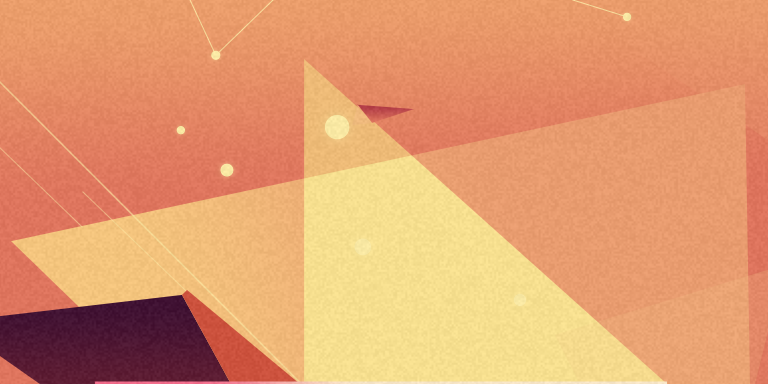
This background is drawn by a Shadertoy shader. Its source:

```glsl
// Warm abstract poster: translucent paper-like polygons over a sunset gradient,
// with thin drawn lines, glowing dots and a soft film grain.
// Shapes are convex distance functions in units of the canvas height.

const vec3 SKY_HIGH   = vec3(0.92, 0.62, 0.42);
const vec3 SKY_LOW    = vec3(0.87, 0.455, 0.365);
const vec3 PANEL_GOLD = vec3(0.955, 0.77, 0.49);
const vec3 PANEL_CORAL = vec3(0.91, 0.61, 0.435);
const vec3 PEACH      = vec3(0.94, 0.72, 0.50);
const vec3 BEAM_AMBER = vec3(0.93, 0.73, 0.465);
const vec3 BEAM_CREAM = vec3(0.965, 0.875, 0.56);
const vec3 PLUM       = vec3(0.25, 0.07, 0.20);
const vec3 WINE       = vec3(0.37, 0.115, 0.20);
const vec3 BRICK      = vec3(0.80, 0.32, 0.24);
const vec3 CRIMSON    = vec3(0.70, 0.24, 0.28);
const vec3 GLOW       = vec3(0.975, 0.91, 0.64);
const vec3 STRIP_PINK = vec3(0.94, 0.42, 0.54);
const vec3 STRIP_CREAM = vec3(0.97, 0.90, 0.78);
const float LINE_HALF_WIDTH = 0.0013;
const float GRAIN_CELLS  = 190.0;
const float GRAIN_AMOUNT = 0.055;
const int DOT_COUNT = 7;
// Centre and radius of each dot
const vec3 DOTS[DOT_COUNT] = vec3[](
    vec3(0.562, 0.856, 0.012), vec3(0.471, 0.661, 0.011),
    vec3(0.591, 0.557, 0.017), vec3(0.878, 0.669, 0.032),
    vec3(0.945, 0.357, 0.022), vec3(1.354, 0.219, 0.016),
    vec3(1.633, 0.956, 0.011));

// Antialiased coverage of a signed distance
float fill(float d) {
    return clamp(0.5 - d * iResolution.y, 0.0, 1.0);
}

// Distance to the line through a and b, positive on its left
float side(vec2 p, vec2 a, vec2 b) {
    vec2 e = normalize(b - a);
    return dot(p - a, vec2(-e.y, e.x));
}

// Convex shapes with clockwise corners
float triangle(vec2 p, vec2 a, vec2 b, vec2 c) {
    return fill(max(max(side(p, a, b), side(p, b, c)), side(p, c, a)));
}

float quad(vec2 p, vec2 a, vec2 b, vec2 c, vec2 d) {
    return fill(max(max(side(p, a, b), side(p, b, c)),
                    max(side(p, c, d), side(p, d, a))));
}

float stroke(vec2 p, vec2 a, vec2 b, float halfWidth) {
    vec2 e = b - a;
    float h = clamp(dot(p - a, e) / dot(e, e), 0.0, 1.0);
    return fill(length(p - a - e * h) - halfWidth);
}

float hash(vec2 cell) {
    vec3 q = fract(cell.xyx * 0.1031);
    q += dot(q, q.yzx + 33.33);
    return fract((q.x + q.y) * q.z);
}

float noise(vec2 p) {
    vec2 i = floor(p), f = fract(p);
    f = f * f * (3.0 - 2.0 * f);
    return mix(mix(hash(i), hash(i + vec2(1, 0)), f.x),
               mix(hash(i + vec2(0, 1)), hash(i + vec2(1, 1)), f.x), f.y);
}

void mainImage(out vec4 fragColor, in vec2 fragCoord) {
    vec2 p = fragCoord / iResolution.y;

    // Sky, with a faint lighter plane in the upper right
    vec3 col = mix(SKY_LOW, SKY_HIGH, smoothstep(0.46, 1.06, p.y + 0.04 * (1.0 - p.x)));
    float plane = fill(-side(p, vec2(1.536, 0.948), vec2(2.0, 0.635)));
    col = mix(col, PANEL_CORAL, 0.3 * plane * smoothstep(1.5, 1.9, p.x));

    // Wide panel and the tall beam crossing it
    float panel = quad(p, vec2(0.029, 0.372), vec2(1.940, 0.781),
                       vec2(1.954, -0.05), vec2(0.464, -0.05));
    vec3 panelColor = mix(PANEL_GOLD, PANEL_CORAL, smoothstep(0.35, 1.5, p.x + 0.3 * p.y));
    col = mix(col, panelColor, panel);
    float corner = quad(p, vec2(1.445, 0.128), vec2(2.1, 0.328),
                        vec2(2.1, -0.05), vec2(1.536, -0.05));
    col = mix(col, PEACH, 0.3 * corner);
    float sliver = triangle(p, vec2(2.03, 0.26), vec2(2.1, -0.05), vec2(1.954, -0.05));
    col = mix(col, SKY_LOW, 0.8 * sliver);
    float beam = triangle(p, vec2(0.792, 0.846), vec2(1.793, -0.05), vec2(0.792, -0.05));
    vec3 beamColor = mix(BEAM_AMBER, BEAM_CREAM, panel);
    col = mix(col, mix(beamColor, PEACH, 0.12 * corner), beam);

    // Small folded dart
    float fold = triangle(p, vec2(0.932, 0.727), vec2(0.969, 0.680), vec2(0.917, 0.674));
    col = mix(col, PEACH, 0.6 * fold);
    float dart = triangle(p, vec2(0.932, 0.727), vec2(1.078, 0.716), vec2(0.969, 0.680));
    vec3 dartColor = mix(CRIMSON, SKY_LOW, smoothstep(0.0, 0.05, 0.727 - p.y));
    col = mix(col, dartColor, dart);

    // Thin lines: two upper links, then long diagonals
    float links = max(stroke(p, vec2(0.495, 1.0), DOTS[0].xy, LINE_HALF_WIDTH),
                      stroke(p, DOTS[0].xy, vec2(0.711, 1.0), LINE_HALF_WIDTH));
    links = max(links, stroke(p, vec2(1.492, 1.0), DOTS[6].xy, LINE_HALF_WIDTH));
    float rays = stroke(p, vec2(0.0, 0.786), vec2(0.785, 0.0), 1.6 * LINE_HALF_WIDTH);
    float fineRays = max(stroke(p, vec2(0.0, 0.615), vec2(0.214, 0.409), LINE_HALF_WIDTH),
                         stroke(p, vec2(0.216, 0.500), vec2(0.487, 0.240), LINE_HALF_WIDTH));
    col = mix(col, GLOW, max(0.85 * links, max(0.6 * rays, 0.5 * fineRays)));

    // Dots with a slight halo
    for (int i = 0; i < DOT_COUNT; i++) {
        float d = length(p - DOTS[i].xy) - DOTS[i].z;
        float halo = 0.22 * exp(-max(d, 0.0) / (0.3 * DOTS[i].z));
        col = mix(col, GLOW, max(fill(d), halo));
    }

    // Dark foreground block, its lit face and the bottom strip
    float block = quad(p, vec2(-0.127, 0.162), vec2(0.474, 0.232),
                       vec2(0.629, -0.05), vec2(0.175, -0.05));
    col = mix(col, mix(WINE, PLUM, smoothstep(-0.02, 0.22, p.y)), block);
    float face = quad(p, vec2(0.474, 0.232), vec2(0.487, 0.245),
                      vec2(0.841, -0.05), vec2(0.629, -0.05));
    col = mix(col, BRICK, face);
    float strip = fill(max(abs(p.x - 0.992) - 0.745, p.y - 0.0065));
    col = mix(col, mix(STRIP_PINK, STRIP_CREAM, smoothstep(0.5, 0.95, p.x)), strip);

    // Film grain
    float grain = noise(p * GRAIN_CELLS) - 0.5;
    fragColor = vec4(col + GRAIN_AMOUNT * grain, 1.0);
}
```
